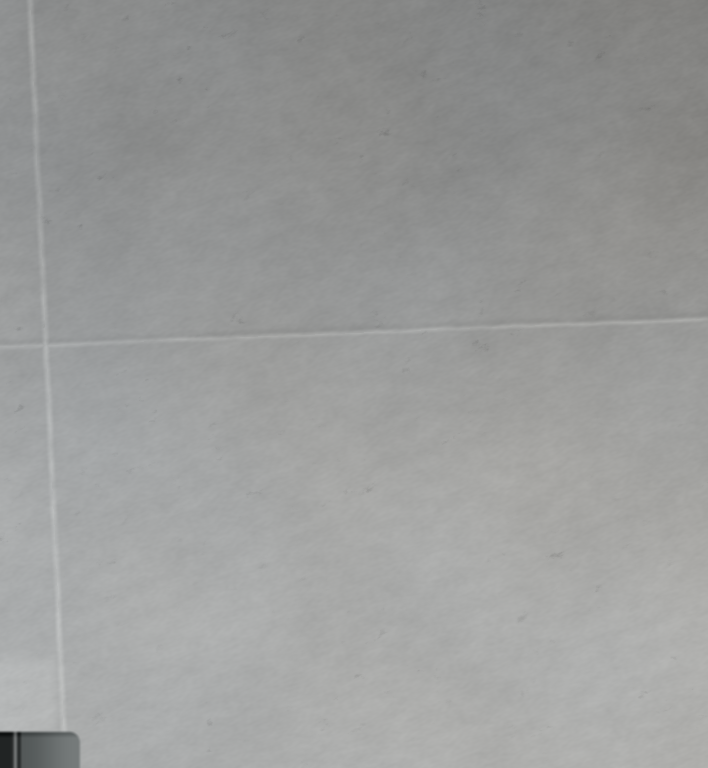
Reproduce this texture procedurally as a WebGL 2 fragment shader.

```glsl
#version 300 es
precision highp float;
// Large grey stone-look wall tiles meeting at thin pale joints, with a dark
// fitting in the lower left corner. A slightly skewed grid gives the tiles;
// layered gradient noise gives mottling, slanted streaks and small pits.
uniform vec2 u_resolution;
out vec4 outColor;

vec2 hash2(vec2 p) {
  vec3 q = fract(p.xyx * vec3(0.1031, 0.1030, 0.0973));
  q += dot(q, q.yzx + 33.33);
  return fract((q.xx + q.yz) * q.zy);
}

float gradientDot(vec2 cell, vec2 f, vec2 corner) {
  float angle = 6.2832 * hash2(cell + corner).x;
  return dot(vec2(cos(angle), sin(angle)), f - corner);
}

float gradientNoise(vec2 p) {
  vec2 i = floor(p), f = p - i;
  vec2 w = f * f * f * (f * (f * 6.0 - 15.0) + 10.0);
  float below = mix(gradientDot(i, f, vec2(0.0)), gradientDot(i, f, vec2(1.0, 0.0)), w.x);
  float above = mix(gradientDot(i, f, vec2(0.0, 1.0)), gradientDot(i, f, vec2(1.0)), w.x);
  return mix(below, above, w.y);
}

float fbm(vec2 p) {
  float sum = 0.0, amp = 0.5;
  for (int i = 0; i < 5; i++) {
    sum += amp * gradientNoise(p);
    p = mat2(1.6, 1.2, -1.2, 1.6) * p + 17.3;
    amp *= 0.6;
  }
  return sum;
}

float roundedBox(vec2 p, vec2 halfSize, float radius) {
  vec2 d = abs(p) - halfSize + radius;
  return length(max(d, 0.0)) + min(max(d.x, d.y), 0.0) - radius;
}

// Soft ridge centred on zero
float ridge(float x, float width) {
  float t = x / width;
  return exp(-t * t);
}

// Stone brightness offset; q runs along the slanted grain
float stone(vec2 p) {
  vec2 q = mat2(0.94, -0.34, 0.34, 0.94) * p;
  float cloud = fbm(p * 5.0);
  float streak = fbm(q * vec2(24.0, 52.0));
  float grain = gradientNoise(q * vec2(110.0, 210.0));
  float patchy = smoothstep(-0.25, 0.3, gradientNoise(p * 7.0 + 4.0));
  float pits = smoothstep(0.22, 0.55, fbm(q * vec2(30.0, 48.0) + 31.0));
  return 0.045 * cloud + 0.036 * streak + 0.014 * grain - 0.075 * pits * patchy;
}

void main() {
  float px = 1.0 / u_resolution.y;
  vec2 p = gl_FragCoord.xy * px;

  // Skewed tile grid: joints lie at whole-number coordinates
  float wobble = 0.0015 * gradientNoise(p * 16.0);
  vec2 grid = vec2(p.x - 0.0855 + 0.0465 * p.y, p.y - 0.548 - 0.040 * p.x) + wobble;
  vec2 tile = floor(grid);
  vec2 offset = fract(grid + 0.5) - 0.5;

  // Light falling off toward the top and the upper right
  float light = mix(0.535, 0.69, 1.0 - smoothstep(0.1, 1.05, p.y));
  light += p.y * (0.025 - 0.055 * p.x) - 0.025 * (1.0 - p.x) * (1.0 - p.y);
  light += 0.012 * (hash2(tile + 7.0).x - 0.5) - 0.006 * tile.y - 0.006;
  light += stone(p + 3.7 * hash2(tile + 2.0));

  // Soft reflection above the fitting
  float glow = roundedBox(p - vec2(0.02, 0.09), vec2(0.052, 0.05), 0.01);
  light += 0.045 * (1.0 - smoothstep(-0.012, 0.012, glow));

  // Cool tint on the left, warm tint on the right
  float tint = 0.012 * (0.4 - p.x) + 0.008 * gradientNoise(p * 4.0 + 9.0);
  vec3 color = light * vec3(0.997, 1.004, 0.999) + tint * vec3(-0.8, 0.0, 1.0);

  // Joints: shaded lip, then pale uneven grout
  color -= 0.022 * ridge(offset.y - 0.006, 0.004);
  vec2 jointHalf = vec2(0.0033, 0.0023);
  vec2 soft = vec2(0.0022, 0.0016) + px;
  vec2 joint = 1.0 - smoothstep(jointHalf - soft, jointHalf + soft, abs(offset));
  float wear = 0.8 + 0.5 * gradientNoise(p * 32.0) + 0.3 * gradientNoise(p * 9.0);
  color += vec3(0.078, 0.078, 0.076) * max(joint.x, joint.y * (0.75 + 0.3 * p.x)) * wear;

  // Corner fitting: grey face, dark left end and a bright seam
  float body = roundedBox(p - vec2(0.002, 0.0), vec2(0.102, 0.047), 0.014);
  vec3 face = mix(vec3(0.33, 0.35, 0.35), vec3(0.46, 0.48, 0.48), smoothstep(0.03, 0.10, p.x));
  face = mix(vec3(0.13, 0.14, 0.14), face, smoothstep(0.024, 0.030, p.x));
  face += 0.30 * ridge(p.x - 0.020, 0.003);
  face -= 0.10 * smoothstep(0.038, 0.046, p.y);
  color = mix(color, face, 1.0 - smoothstep(-0.0015 - px, 0.0015 + px, body));

  outColor = vec4(clamp(color, 0.0, 1.0), 1.0);
}
```
